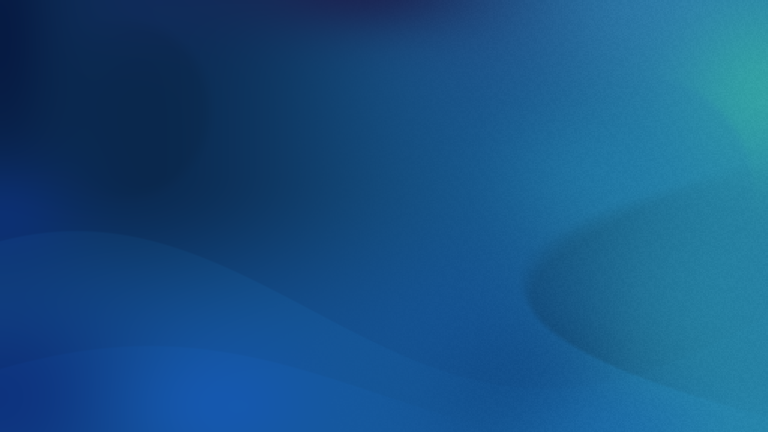
Write a Shadertoy shader that draws this background.

```glsl
#define NAVY vec3(0.04, 0.16, 0.31)
#define OCEAN vec3(0.09, 0.35, 0.56)
#define TEAL vec3(0.15, 0.52, 0.66)
#define AZURE vec3(0.08, 0.33, 0.60)
#define SEA_GREEN vec3(0.21, 0.66, 0.64)
#define WAVE_FREQ 5.15
#define WAVE_LIFT 0.026
#define FOLD_CURVE 3.6
#define FOLD_SHADE 0.14
#define EDGE_SOFT 0.003
#define GRAIN 0.022

float hash(vec2 p) {
    return fract(sin(dot(p, vec2(12.9898, 78.233))) * 43758.5453);
}

// Blend a soft elliptical light into a colour.
vec3 glow(vec3 base, vec3 light, vec2 p, vec2 center, vec2 radius, float strength) {
    vec2 d = (p - center) / radius;
    return mix(base, light, strength * exp(-dot(d, d)));
}

// Coverage of the area below a cosine crest.
float belowWave(vec2 p, float crestX, float middle, float height) {
    float edge = middle + height * cos(WAVE_FREQ * (p.x - crestX));
    return smoothstep(EDGE_SOFT, -EDGE_SOFT, p.y - edge);
}

vec3 backdrop(vec2 p) {
    vec3 c = mix(NAVY, OCEAN, smoothstep(0.15, 0.7, p.x));
    c = mix(c, TEAL, smoothstep(0.6, 0.95, p.x));
    float lowBand = (1.0 - smoothstep(0.2, 0.6, p.y)) * (1.0 - smoothstep(0.55, 0.85, p.x));
    c = mix(c, AZURE, 0.72 * lowBand);

    // Upper lights and shadows
    c = glow(c, vec3(0.07, 0.18, 0.38), p, vec2(0.20, 1.0), vec2(0.14, 0.13), 0.6);
    c = glow(c, vec3(0.02, 0.09, 0.25), p, vec2(0.0, 0.92), vec2(0.06, 0.30), 0.8);
    c = glow(c, vec3(0.13, 0.31, 0.53), p, vec2(0.64, 1.0), vec2(0.15, 0.25), 0.6);
    c = glow(c, vec3(0.11, 0.12, 0.30), p, vec2(0.47, 1.03), vec2(0.17, 0.11), 0.85);
    c = glow(c, vec3(0.20, 0.48, 0.68), p, vec2(0.86, 1.0), vec2(0.17, 0.20), 0.55);
    c = glow(c, vec3(0.13, 0.49, 0.67), p, vec2(0.80, 0.60), vec2(0.13, 0.14), 0.5);

    // Lower lights and shadows
    c = glow(c, vec3(0.05, 0.20, 0.50), p, vec2(0.0, 0.50), vec2(0.10, 0.13), 0.7);
    c = glow(c, vec3(0.04, 0.14, 0.42), p, vec2(0.0, 0.08), vec2(0.18, 0.26), 0.85);
    c = glow(c, vec3(0.08, 0.32, 0.67), p, vec2(0.28, 0.06), vec2(0.13, 0.17), 0.7);
    c = glow(c, vec3(0.06, 0.28, 0.51), p, vec2(0.67, 0.09), vec2(0.11, 0.16), 0.6);
    return glow(c, vec3(0.10, 0.41, 0.67), p, vec2(0.80, 0.0), vec2(0.13, 0.12), 0.6);
}

void mainImage(out vec4 fragColor, in vec2 fragCoord) {
    vec2 uv = fragCoord / iResolution.xy;
    vec2 q = fragCoord / iResolution.y;
    vec3 color = backdrop(uv);

    // Faint dark disc
    float disc = length(q - vec2(0.28, 0.745)) - 0.205;
    color *= 1.0 - 0.06 * smoothstep(0.02, -0.02, disc) * smoothstep(0.08, 0.25, uv.x);

    // Curved fold, darkest just inside its edge
    float foldY = uv.y - 0.33;
    float fold = uv.x - 0.685 - FOLD_CURVE * foldY * foldY;
    float foldSoft = mix(0.008, 0.04, smoothstep(-0.05, 0.15, foldY));
    float shade = smoothstep(-foldSoft, foldSoft, fold) * exp(-max(fold, 0.0) * 5.0);
    color *= 1.0 - FOLD_SHADE * shade * smoothstep(0.34, 0.1, abs(foldY));

    // Green light behind a rounded rim
    float rim = length(q - vec2(1.48, 0.56)) - 0.262;
    float outside = mix(0.6, 1.0, smoothstep(-0.012, 0.012, rim));
    color = glow(color, SEA_GREEN, uv, vec2(1.0, 0.79), vec2(0.10, 0.20), 0.8 * outside);

    // Layered waves
    float upper = belowWave(uv, 0.10, 0.2825, 0.1825);
    float lower = belowWave(uv, 0.195, 0.084, 0.115);
    float fade = 1.0 - 0.75 * smoothstep(0.3, 0.75, uv.x);
    color += WAVE_LIFT * fade * upper * vec3(0.2, 1.0, 1.3);
    color += WAVE_LIFT * 0.8 * lower * (1.0 - smoothstep(0.45, 0.65, uv.x)) * vec3(0.1, 0.6, 1.2);

    // Fine grain, stronger on the bright side
    float grain = hash(floor(uv * vec2(512.0, 288.0))) - 0.5;
    color += GRAIN * grain * smoothstep(0.3, 0.85, uv.x);

    fragColor = vec4(clamp(color, 0.0, 1.0), 1.0);
}
```
